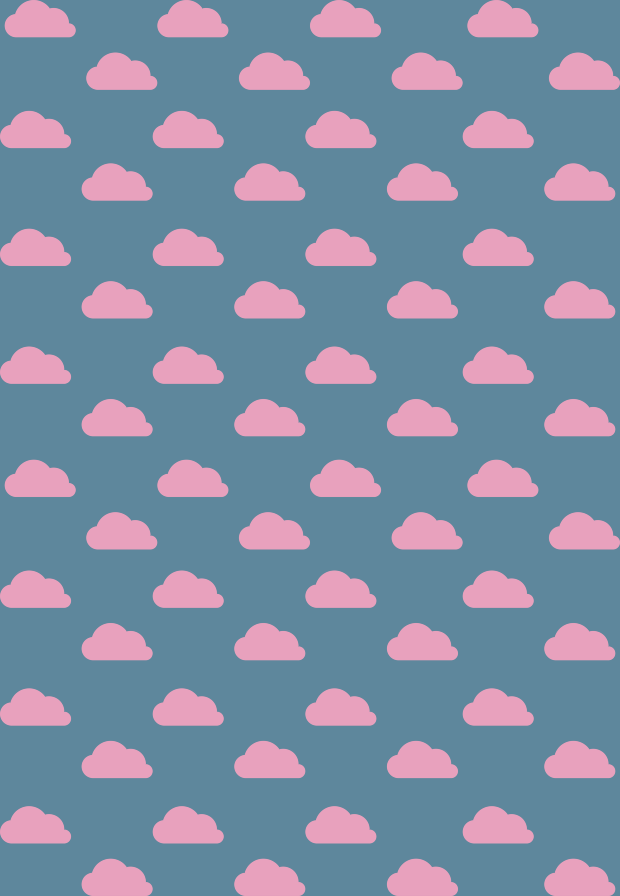
Reproduce this pattern procedurally as a Shadertoy shader.

```glsl
float disc(vec2 p, vec2 center, float radius) {
    return length(p - center) - radius;
}

float box(vec2 p, vec2 center, vec2 halfSize) {
    vec2 d = abs(p - center) - halfSize;
    return length(max(d, 0.0)) + min(max(d.x, d.y), 0.0);
}

// Cloud 61 wide and 32 tall, lower left corner at zero
float cloud(vec2 p) {
    float d = box(p, vec2(32.5, 5.0), vec2(22.5, 5.0));
    d = min(d, disc(p, vec2(10.0, 10.0), 10.0));
    d = min(d, disc(p, vec2(25.0, 15.3), 16.7));
    d = min(d, disc(p, vec2(42.0, 12.0), 13.2));
    d = min(d, disc(p, vec2(55.0, 6.0), 6.0));
    return max(d, -p.y);
}

void mainImage(out vec4 fragColor, in vec2 fragCoord) {
    // Canvas of 532 by 768 units, y pointing down
    vec2 uv = fragCoord / iResolution.xy;
    vec2 p = vec2(uv.x, 1.0 - uv.y) * vec2(532.0, 768.0);

    // Blocks of four row pairs; the first pair of each sits slightly lower and to the right
    float blockY = mod(p.y + 9.0, 394.0);
    float pair = floor(blockY / 101.0);
    float isFirst = 1.0 - step(1.0, pair);
    vec2 pairPos = vec2(p.x, blockY - 101.0 * pair - 35.0) - isFirst * vec2(4.0, 6.0);

    // Two staggered rows per pair, four columns with a wider last gap
    float d = 1e3;
    for (int row = 0; row < 2; row++) {
        vec2 q = pairPos - float(row) * vec2(70.0, 45.0);
        float column = clamp(floor((q.x + 2.0) / 131.0), 0.0, 3.0);
        q.x -= 131.0 * column + 4.0 * step(3.0, column);
        d = min(d, cloud(vec2(q.x, -q.y)));
    }

    float pixel = 768.0 / iResolution.y;
    float coverage = 1.0 - smoothstep(-0.6 * pixel, 0.6 * pixel, d);
    vec3 sky = vec3(0.37, 0.53, 0.61);
    vec3 pink = vec3(0.91, 0.63, 0.74);
    fragColor = vec4(mix(sky, pink, coverage), 1.0);
}
```
